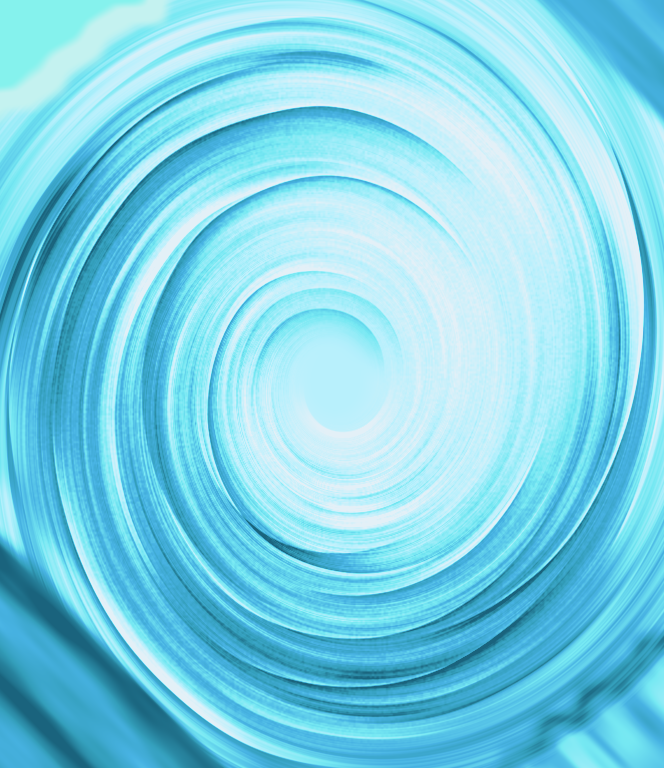
This background is drawn by a Shadertoy shader. Its source:

```glsl
// A glossy whirlpool of cyan water seen from above. Curved arms follow
// logarithmic spirals and raise or lower one tone value, which spiral
// noise streaks before a six-step colour ramp turns it into water.

float radius, angle; // polar position in the swirl

float hash(vec3 p) {
    p = fract(p * vec3(.1031, .1137, .0973));
    p += dot(p, p.yzx + 33.33);
    return fract((p.x + p.y) * p.z);
}

// Value noise centred on zero.
float noise(vec3 p) {
    vec3 i = floor(p), f = fract(p);
    f = f * f * (3. - 2. * f);
    vec2 o = vec2(0, 1);
    vec4 x = mix(vec4(hash(i), hash(i + o.xyx), hash(i + o.xxy), hash(i + o.xyy)),
                 vec4(hash(i + o.yxx), hash(i + o.yyx), hash(i + o.yxy), hash(i + o.yyy)), f.x);
    vec2 y = mix(x.xz, x.yw, f.y);
    return mix(y.x, y.y, f.z) - .5;
}

// Octaves that stay constant along a spiral and vary quickly across it.
float streaks() {
    float logR = log(radius), phase = angle - logR / .14, sum = 0., weight = .5, freq = 2.2;
    for (int i = 0; i < 5; i++) {
        sum += weight * noise(vec3(freq * cos(phase), freq * sin(phase), logR * 9.) + 40. + 9. * float(i));
        freq *= 2.;
        weight *= .8;
    }
    return sum;
}

// One-sided band on a spiral, in degrees; negative width shades inward.
float arm(float start, float span, float r0, float growth, float width) {
    float a = mod(angle - radians(start), 6.2831853), t = a / radians(span);
    float d = (radius - r0 * exp(growth * a)) * sign(width), px = 1. / iResolution.y;
    return smoothstep(0., .3, t) * (1. - smoothstep(.6, 1., t))
         * smoothstep(-px, px, d) * exp(-max(d, 0.) / abs(width));
}

// A dark hollow with a sharp edge and a bright rim on the other side.
float crest(float start, float span, float r0, float growth, float width, float depth) {
    float side = .005 * sign(width);
    return 1.5 * arm(start, span, r0, growth, -side) - 1.3 * arm(start, span, r0, growth, side)
         - depth * arm(start, span, r0, growth, width);
}

vec3 waterRamp(float tone) {
    vec3 ramp[6] = vec3[6](vec3(.10, .39, .49), vec3(.20, .62, .73), vec3(.28, .70, .89),
                           vec3(.46, .91, .95), vec3(.72, .94, .99), vec3(.89, .94, .97));
    vec3 color = ramp[0];
    for (int i = 1; i < 6; i++) color = mix(color, ramp[i], clamp(tone - float(i - 1), 0., 1.));
    return color;
}

void mainImage(out vec4 fragColor, in vec2 fragCoord) {
    vec2 p = fragCoord / iResolution.xy * vec2(.863, 1);
    vec2 q = (p - vec2(.436, .502)) / vec2(1, 1.15);
    float r = length(q) + .0001;
    radius = r;
    angle = atan(q.y, q.x);
    float streak = streaks();
    radius += .006 * noise(vec3(q * 9., 3) + 20.);

    // Broad light: pale core and upper right, deeper lower left.
    float shade = .5 - .5 * cos(angle - radians(50.));
    float tone = mix(4.2, 1.6, smoothstep(.12, .36, r) * pow(shade, .65));
    tone += .6 * smoothstep(.07, .16, r) * (1. - smoothstep(.2, .32, r)) * (1. - shade);

    // Core: aqua crescents above, white curls below, inner spiral edge.
    tone -= 1.5 * arm(-5., 235., .064, .17, -.022);
    tone -= 1.3 * arm(-10., 260., .088, .12, -.012);
    tone += .9 * arm(175., 210., .042, .17, .02);
    tone += .7 * arm(120., 230., .074, .14, .01);
    tone += crest(40., 320., .109, .17, -.014, .9);
    tone -= 2.3 * arm(195., 120., .19, .02, .018);
    tone -= arm(85., 150., .142, .1, .02);

    // Middle rings.
    tone += crest(22., 170., .217, .06, -.016, 1.1);
    tone -= 1.4 * arm(110., 180., .24, .04, -.03);
    tone += 2.8 * arm(95., 150., .228, .15, .02);
    tone += crest(250., 115., .234, .1, .02, .8);
    tone += crest(220., 130., .27, .08, .03, .8);

    // Great arm from the upper right over to the bottom.
    tone += crest(38., 172., .28, .11, -.032, 2.);
    tone += 3.2 * arm(180., 105., .368, .11, -.018);
    tone -= 1.8 * arm(150., 130., .347, .11, .022);

    // Outer arms on the right, top, left and bottom.
    tone += crest(-80., 150., .295, .206, .05, 1.8);
    tone -= arm(-75., 110., .297, .206, -.035);
    tone += 2.2 * arm(-35., 50., .4, .1, .01);
    tone += arm(15., 80., .31, .12, .008);
    tone += crest(95., 100., .368, .1, -.03, 1.7);
    tone += 1.4 * arm(60., 100., .39, .1, .02);
    tone += 2.4 * arm(150., 55., .412, .05, -.015);
    tone += crest(232., 105., .33, .06, .03, 1.1);

    // Scattered short ripples, lit or dark, and fine streaks.
    float ripples = 3.6 * streak * smoothstep(.03, .16, r);
    for (int i = 0; i < 44; i++) {
        vec3 seed = vec3(i, 3, 11);
        float width = sign(hash(seed + 7.) - .5) * mix(.006, .018, hash(seed + 2.));
        ripples += 1.45 * sign(hash(seed + 5.) - .5) * arm(360. * hash(seed + 1.),
            35. + 65. * hash(seed + 3.), mix(.1, .43, sqrt(hash(seed))), .13, width);
    }
    tone += ripples * mix(.35, 1., smoothstep(.15, .8, shade + smoothstep(.28, .4, r)));
    tone = mix(4., tone, smoothstep(.025, .06, r));

    // Corners: loose diagonal brush strokes.
    vec2 diagonal = vec2(p.x + p.y, p.x - p.y);
    float brush = noise(vec3(diagonal * vec2(22, 5), 7) + 30.);
    float bristle = noise(vec3(diagonal * vec2(70, 9), 2) + 30.);
    float down = 1. - p.y + .03 * brush;
    float lowLeft = down - 1.05 * p.x, lowRight = down + .75 * p.x;
    tone += smoothstep(.61, .66, lowLeft) * (1. - smoothstep(.68, .7, lowLeft));
    float stroke = .85 + .95 * cos((lowLeft - .81) * 38.) + .9 * brush + .7 * bristle;
    tone = mix(tone, stroke, smoothstep(.69, .71, lowLeft));
    tone -= 2.2 * exp(-pow((lowRight - 1.485) / .02, 2.)) * smoothstep(.6, .75, p.x);
    tone = mix(tone, 2.5 + 1.8 * brush + bristle, smoothstep(1.505, 1.53, lowRight));
    tone = mix(tone, 2. + 1.4 * brush + .7 * bristle, smoothstep(.69, .735, p.x - .95 * down));

    // Fine grain, then the colours with a pale upper-left corner.
    tone += .45 * noise(vec3(p * 330., 1)) * smoothstep(.04, .12, r) * (1. - smoothstep(.36, .44, r));
    vec3 color = waterRamp(clamp(tone, 0., 5.));
    float highLeft = .7 * p.x + down;
    color = mix(vec3(.77, .95, .94), color, smoothstep(.15, .18, highLeft));
    color = mix(vec3(.52, .95, .93), color, smoothstep(.11, .13, highLeft));
    fragColor = vec4(color, 1);
}
```
